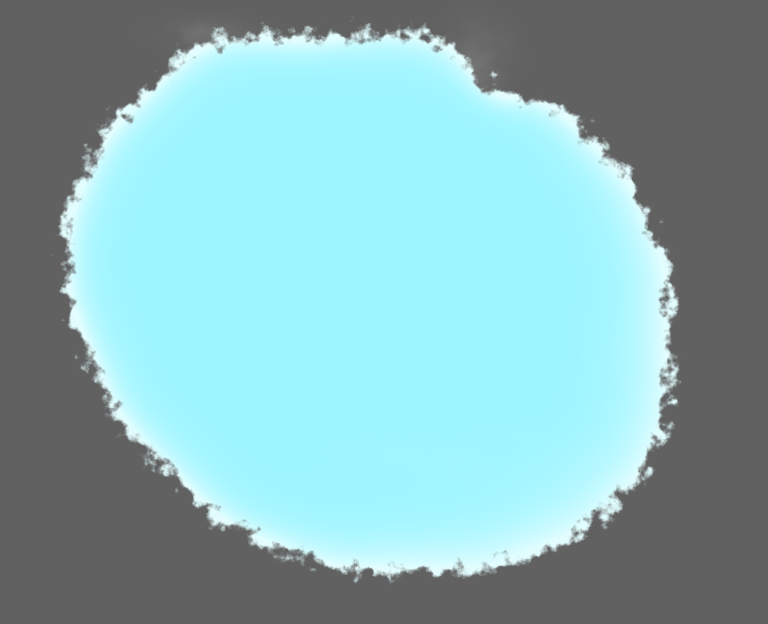
Give the GLSL for this background, as a Shadertoy shader.

```glsl
// A pale cyan blot with a frosted, ragged rim on a flat grey ground.

float hash(vec2 cell) {
    vec3 q = fract(cell.xyx * 0.1031);
    q += dot(q, q.yzx + 33.33);
    return fract((q.x + q.y) * q.z);
}

float valueNoise(vec2 p) {
    vec2 cell = floor(p), f = fract(p);
    f = f * f * (3.0 - 2.0 * f);
    return mix(mix(hash(cell), hash(cell + vec2(1, 0)), f.x),
               mix(hash(cell + vec2(0, 1)), hash(cell + vec2(1, 1)), f.x), f.y);
}

float fbm(vec2 p) {
    float sum = 0.0, weight = 0.53;
    for (int i = 0; i < 4; i++) {
        sum += weight * valueNoise(p);
        p = mat2(1.6, 1.2, -1.2, 1.6) * p + 17.3;
        weight *= 0.5;
    }
    return sum;
}

float puff(vec2 p, vec2 radius) {
    p /= radius;
    return exp(-dot(p, p));
}

// Signed distance to the blot: smooth intersection of evenly turned half planes
float blotDistance(vec2 p) {
    float reach[16] = float[16](
        0.482, 0.474, 0.449, 0.447, 0.450, 0.498, 0.500, 0.503,
        0.486, 0.438, 0.405, 0.405, 0.415, 0.458, 0.498, 0.510);
    float sum = 0.0;
    for (int i = 0; i < 16; i++) {
        float angle = float(i) * 0.392699;
        sum += exp(120.0 * (dot(p, vec2(cos(angle), sin(angle))) - reach[i]));
    }
    float dent = 0.042 * puff(p - vec2(0.205, 0.36), vec2(0.064));
    float topSag = 0.012 * puff(p - vec2(-0.11, 0.44), vec2(0.09, 0.06));
    return log(sum) / 120.0 - 0.002 + dent + topSag;
}

void mainImage(out vec4 fragColor, in vec2 fragCoord) {
    vec2 p = (fragCoord - 0.5 * iResolution.xy) / iResolution.y + vec2(0.0256, 0.0);
    float dist = blotDistance(p);

    // Torn rim
    float grain = fbm(p * 55.0 + 40.0) - 0.5;
    float ragged = dist + 0.055 * grain;
    float cover = smoothstep(0.008, -0.009, ragged);

    // Frost fades inward, reaching deepest at the lower right
    float frostDepth = 0.027 + 0.03 * smoothstep(0.0, 0.5, dot(p, vec2(0.8, -0.6)));
    float frost = 0.85 * exp(min(dist + 0.006, 0.0) / frostDepth);
    frost += 0.1 * puff(p - vec2(0.12, -0.23), vec2(0.2, 0.05)) * fbm(p * 22.0 + 9.0);
    vec3 blot = mix(vec3(0.61, 0.96, 1.0), vec3(0.94, 1.0, 1.0), frost);

    // Thin smoke beside the upper corners
    float smoke = puff(p - vec2(0.175, 0.405), vec2(0.045, 0.05))
                + 0.7 * puff(p - vec2(-0.25, 0.445), vec2(0.07, 0.022));
    vec3 ground = mix(vec3(0.38), vec3(0.6), 0.6 * smoke * fbm(p * 25.0 + 3.0));

    fragColor = vec4(mix(ground, blot, cover), 1.0);
}
```
